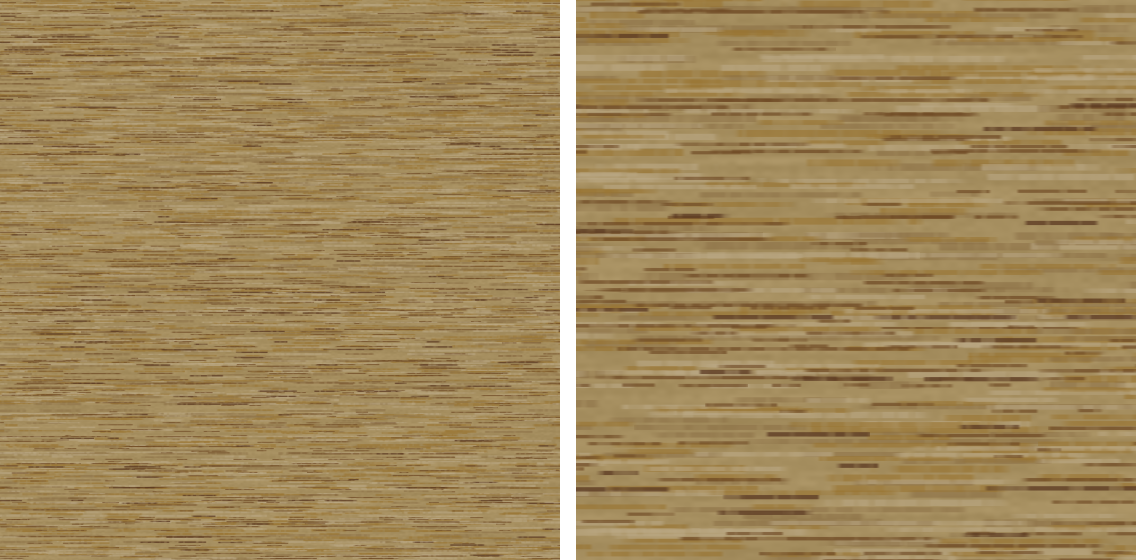
Left: the whole. Right: its middle third, enlarged.
Give the GLSL for this texture, as a Shadertoy shader.

```glsl
float hash(vec2 p) {
    vec3 q = fract(p.xyx * vec3(0.1031, 0.1030, 0.0973));
    q += dot(q, q.yzx + 33.33);
    return fract((q.x + q.y) * q.z);
}

// Smooth noise, used for the grain along the threads
float valueNoise(vec2 p) {
    vec2 cell = floor(p);
    vec2 t = fract(p);
    t = t * t * (3.0 - 2.0 * t);
    float low = mix(hash(cell), hash(cell + vec2(1.0, 0.0)), t.x);
    float high = mix(hash(cell + vec2(0.0, 1.0)), hash(cell + 1.0), t.x);
    return mix(low, high, t.y);
}

// Broken horizontal threads: one random dash per cell of each row
float dashes(vec2 uv, float rows, float cells, float share, float thickness,
             float seed, float pixel) {
    float y = uv.y * rows + seed * 0.37;
    float row = floor(y);
    float rowRandom = hash(vec2(row, seed));
    float scale = cells * mix(0.6, 1.5, hash(vec2(row, seed + 5.0)));
    float x = uv.x * scale + 40.0 * hash(vec2(row, seed + 9.0));
    vec2 id = vec2(floor(x) + seed * 13.0, row + seed * 29.0);

    // Some rows are crowded and others nearly empty
    float present = step(hash(id), share * 3.0 * rowRandom * rowRandom);
    float halfLength = mix(0.18, 0.5, hash(id + 71.0));
    float ragged = 0.12 * (valueNoise(vec2(uv.x * 110.0, row + seed)) - 0.5);
    float along = abs(fract(x) - 0.5) + ragged;
    float ends = 1.0 - smoothstep(halfLength - 0.07, halfLength, along);

    float shift = 0.2 * (hash(id + 17.0) - 0.5);
    float across = abs(fract(y) - 0.5 + shift) / rows;
    float halfWidth = 0.5 * thickness / rows;
    float body = 1.0 - smoothstep(halfWidth - 0.6 * pixel, halfWidth + 0.6 * pixel, across);
    float grain = valueNoise(vec2(uv.x * 210.0, row + seed * 7.0));
    return present * ends * body * mix(0.55, 1.0, smoothstep(0.1, 0.6, grain));
}

// Slow bands that gather dark threads into groups
float bands(float y) {
    return 0.5 + 0.22 * sin(y * 43.0 + 1.0) + 0.16 * sin(y * 91.0 + 2.4)
         + 0.12 * sin(y * 17.0);
}

void mainImage(out vec4 fragColor, in vec2 fragCoord) {
    vec2 uv = fragCoord / iResolution.y;
    float pixel = 1.0 / iResolution.y;

    const vec3 straw = vec3(0.650, 0.560, 0.375);
    const vec3 cream = vec3(0.735, 0.665, 0.530);
    const vec3 ochre = vec3(0.600, 0.455, 0.190);
    const vec3 tan_ = vec3(0.545, 0.435, 0.270);
    const vec3 brown = vec3(0.425, 0.275, 0.130);
    const vec3 umber = vec3(0.350, 0.215, 0.125);

    // Faint woven ground
    float weave = valueNoise(uv * vec2(9.0, 240.0)) - 0.5;
    float fibre = valueNoise(uv * vec2(190.0, 330.0)) - 0.5;
    vec3 color = straw + 0.045 * weave + 0.030 * fibre;

    // Soft coloured threads at two widths
    for (int i = 0; i < 2; i++) {
        float k = float(i);
        float rows = mix(170.0, 245.0, k);
        float seed = 3.0 + 20.0 * k;
        color = mix(color, tan_, 0.55 * dashes(uv, rows, 7.0, 0.27, 0.75, seed, pixel));
        color = mix(color, ochre, 0.62 * dashes(uv, rows, 8.0, 0.30, 0.70, seed + 4.0, pixel));
        color = mix(color, cream, 0.58 * dashes(uv, rows, 7.0, 0.28, 0.65, seed + 8.0, pixel));
    }

    // Thin dark threads, long ones first and short ones on top
    float gather = mix(0.55, 1.35, bands(uv.y));
    float longThread = dashes(uv, 230.0, 6.0, 0.20 * gather, 0.48, 51.0, pixel);
    float shortThread = dashes(uv, 260.0, 17.0, 0.16 * gather, 0.50, 67.0, pixel);
    float accent = dashes(uv, 215.0, 11.0, 0.06 * gather, 0.55, 83.0, pixel);
    color = mix(color, brown, 0.70 * longThread);
    color = mix(color, brown, 0.65 * shortThread);
    color = mix(color, umber, 0.75 * accent);

    fragColor = vec4(clamp(color, 0.0, 1.0), 1.0);
}
```
